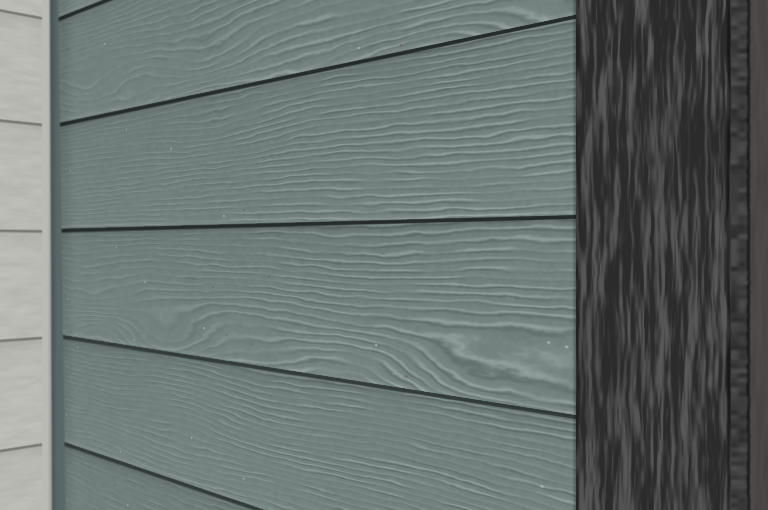
Give the GLSL for this texture, as a WebGL 1 fragment shader.

```glsl
precision highp float;
// Grey-green lap siding in perspective, between cream siding and a dark wood-grained trim post.
uniform vec2 u_resolution;

float hash(vec2 p) {
  vec3 q = fract(vec3(p.xyx) * 0.1031);
  q += dot(q, q.yzx + 33.33);
  return fract((q.x + q.y) * q.z);
}

float noise(vec2 p) {
  vec2 i = floor(p), f = fract(p);
  f = f * f * (3.0 - 2.0 * f);
  return mix(mix(hash(i), hash(i + vec2(1.0, 0.0)), f.x),
             mix(hash(i + vec2(0.0, 1.0)), hash(i + 1.0), f.x), f.y);
}

float fbm(vec2 p) {
  float sum = 0.0, amp = 0.5;
  for (int i = 0; i < 4; i++) {
    sum += amp * noise(p);
    p = p * 2.03 + 17.0;
    amp *= 0.5;
  }
  return sum;
}

// Thin soft ridge at each whole number of the phase
float ridge(float phase) {
  return pow(0.5 + 0.5 * cos(6.28318 * phase), 4.0);
}

// Dark gap just below each lap; row counts boards downwards
float lapShadow(float row, float spacing, float width, float soft) {
  float d = (fract(row + 0.5) - 0.5) * spacing;
  return smoothstep(-soft, soft, d) * (1.0 - smoothstep(width - soft, width + soft, d));
}

vec3 greenSiding(vec2 p, float px) {
  // Board spacing widens linearly towards the near, right-hand end
  float t = (p.x - 0.121) / 1.004;
  float spacing = mix(0.2084, 0.3926, t);
  float row = (p.y - mix(0.240, 0.029, t)) / spacing;
  float board = floor(row), f = fract(row);
  float along = 3.5 * t * 0.3926 / spacing;
  vec2 seed = vec2(board * 7.3 + 40.0, board * 13.7 + 60.0);

  // Embossed grain: long wavy lines that open into arches low on some boards
  float arches = smoothstep(0.4, 0.85, f) * mix(0.6, 5.5, mod(board, 2.0));
  float phase = 23.0 * f - 6.0 * f * f * mod(board, 2.0)
    + arches * (noise(vec2(along * 1.5, f * 2.5) + seed) - 0.5)
    + 2.2 * noise(vec2(along * 1.3, f * 3.0) + seed.yx)
    + 0.75 * fbm(vec2(along * 7.0, f * 14.0) + seed);
  float strength = smoothstep(0.2, 0.75, noise(vec2(along * 5.0, phase * 0.9) + seed));
  float focus = mix(0.3, 1.0, smoothstep(0.0, 0.7, t))
    * (1.0 - smoothstep(0.2, 0.6, 23.0 * px / spacing));
  float relief = (ridge(phase) - 0.65 * ridge(phase - 0.27)) * (0.25 + 0.75 * strength);

  // Paint tone with broad fading and fine mottling
  float tone = 0.2 + 0.35 * fbm(p * 2.5 + 5.0) + 0.2 * f + 0.2 * noise(p * 130.0)
    + 0.12 * (hash(seed) - 0.5);
  vec3 col = mix(vec3(0.395, 0.447, 0.437), vec3(0.485, 0.545, 0.535), tone);
  col += 0.105 * focus * relief;

  // Sparse pale and rusty specks
  vec2 grid = vec2(along, row) * 7.0, cell = floor(grid) + 30.0;
  vec2 offset = fract(grid) - 0.2 - 0.6 * vec2(hash(cell + 3.0), hash(cell + 9.0));
  float speck = step(0.94, hash(cell)) * (1.0 - smoothstep(0.02, 0.075, length(offset)));
  col = mix(col, mix(vec3(0.72, 0.74, 0.71), vec3(0.48, 0.35, 0.28), step(0.7, hash(cell + 5.0))), 0.7 * speck);

  // Lip, gap and soft shade under each lap
  float soft = px + 0.0015 * (1.0 - t);
  float below = f * spacing;
  col *= 1.0 - 0.2 * exp(-below / 0.012);
  col += 0.035 * smoothstep(0.012, 0.003, spacing - below);
  float depth = mix(0.9, 0.68, smoothstep(1.0, 2.0, floor(row + 0.5)));
  col = mix(col, vec3(0.12, 0.14, 0.145), depth * lapShadow(row, spacing, 0.0075, soft));
  // Shade where the boards meet the post and the corner
  col *= 1.0 - 0.25 * smoothstep(1.116, 1.125, p.x);
  return col * (0.9 + 0.1 * smoothstep(0.0, 0.03, t));
}

vec3 creamSiding(vec2 p, float px) {
  float t = p.x / 0.088;
  float spacing = mix(0.216, 0.2084, t);
  float row = (p.y - mix(0.234, 0.243, t)) / spacing;
  float grain = fbm(vec2(p.x * 25.0, row * 22.0) + 50.0);
  vec3 col = mix(vec3(0.69, 0.69, 0.665), vec3(0.78, 0.78, 0.76), 0.3 + 0.8 * (grain - 0.3));
  col *= 1.0 - 0.1 * exp(-fract(row) * 14.0);
  col = mix(col, vec3(0.42, 0.42, 0.39), 0.8 * lapShadow(row, spacing, 0.005, px + 0.001));
  // Plain corner bead
  float bead = smoothstep(0.081 - px, 0.083 + px, p.x);
  return mix(col, vec3(0.73, 0.73, 0.705) - 0.1 * smoothstep(0.092, 0.1, p.x), bead);
}

vec3 darkPost(vec2 p, float px) {
  // Vertical wrinkled grain with a dull sheen
  float x = p.x + 0.012 * (fbm(vec2(p.x * 20.0, p.y * 9.0)) - 0.5);
  float grain = 0.65 * noise(vec2(x * 150.0, p.y * 11.0)) + 0.35 * noise(vec2(x * 290.0, p.y * 32.0));
  float sheen = 0.75 + 0.5 * fbm(p * 3.0 + 8.0) - 0.25 * p.y;
  vec3 col = mix(vec3(0.17, 0.168, 0.17), vec3(0.37, 0.365, 0.365), smoothstep(0.3, 0.85, grain) * sheen);
  // Grooves, rough moulding and smooth outer edge
  float notch = noise(vec2(p.x * 60.0, p.y * 110.0));
  col = mix(col, vec3(0.17) + 0.13 * notch, smoothstep(1.426 - px, 1.428 + px, p.x));
  float edge = smoothstep(1.462 - px, 1.465 + px, p.x);
  col = mix(col, vec3(0.29, 0.275, 0.27) + 0.05 * (grain - 0.5), edge);
  float groove = min(abs(p.x - 1.423), abs(p.x - 1.461 - 0.002 * notch));
  col *= 1.0 - 0.45 * (1.0 - smoothstep(0.001, 0.004 + px, groove));
  return col * (0.7 + 0.3 * smoothstep(1.125, 1.137, p.x));
}

void main() {
  // Height runs 0 to 1 downwards, width 0 to 1.5
  vec2 p = gl_FragCoord.xy / u_resolution * vec2(1.5, 1.0);
  p.y = 1.0 - p.y;
  float px = 0.7 / u_resolution.y;

  // Surfaces from left to right
  vec3 col = creamSiding(p, px);
  vec3 strip = vec3(0.29, 0.345, 0.35) + 0.06 * smoothstep(0.1, 0.115, p.x);
  col = mix(col, strip, smoothstep(0.096 - px, 0.099 + px, p.x - 0.004 * p.y));
  col = mix(col, greenSiding(p, px), smoothstep(0.112 - px, 0.116 + px, p.x - 0.014 * p.y));
  col = mix(col, darkPost(p, px), smoothstep(1.125 - px, 1.125 + px, p.x));
  gl_FragColor = vec4(col, 1.0);
}
```
